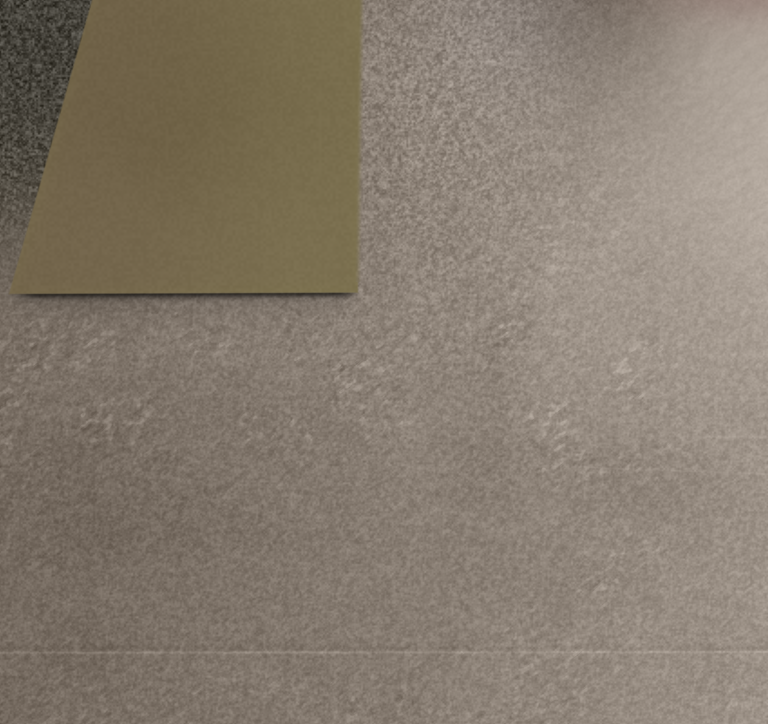
A Shadertoy shader for this texture:

```glsl
// A worn, softly lit concrete floor with a matte olive panel lying at upper left.
// Broad Gaussian glows set the light; value noise adds stains, flecks and grain;
// the panel, its contact shadow and the floor seam come from edge distances.

float hash(vec2 p) {
    vec3 h = fract(vec3(p.xyx) * 0.1031);
    h += dot(h, h.yzx + 33.33);
    return fract((h.x + h.y) * h.z);
}

float valueNoise(vec2 p) {
    vec2 cell = floor(p), f = fract(p);
    f = f * f * (3.0 - 2.0 * f);
    float low = mix(hash(cell), hash(cell + vec2(1, 0)), f.x);
    float high = mix(hash(cell + vec2(0, 1)), hash(cell + vec2(1, 1)), f.x);
    return mix(low, high, f.y);
}

float fbm(vec2 p) {
    float sum = 0.0, weight = 0.5;
    for (int i = 0; i < 4; i++) {
        sum += weight * valueNoise(p);
        p = mat2(1.6, 1.2, -1.2, 1.6) * p + 7.3;
        weight *= 0.5;
    }
    return sum;
}

// Soft elliptical spot of light or shade.
float glow(vec2 p, vec2 center, vec2 radius) {
    vec2 d = (p - center) / radius;
    return exp(-dot(d, d));
}

// Thin line with a Gaussian profile.
float line(float offset, float width) {
    return exp(-offset * offset / (width * width));
}

// Positive inside the panel, measured from its nearest side.
float panelInside(vec2 p, float left, float right, float bottom) {
    return min(min((p.x - left) * 0.96, right - p.x), p.y - bottom);
}

float floorLight(vec2 p) {
    float light = 0.455 + 0.110 * p.x + 0.045 * p.x * p.x;
    light += 0.095 * glow(p, vec2(1.02, 0.78), vec2(0.24, 0.27));
    light += 0.035 * glow(p, vec2(0.60, 0.82), vec2(0.17, 0.30));
    light += 0.030 * glow(p, vec2(0.75, 0.62), vec2(0.11, 0.12));
    light += 0.028 * glow(p, vec2(0.28, 0.49), vec2(0.35, 0.09));
    light += 0.020 * glow(p, vec2(0.72, 0.47), vec2(0.07, 0.10));
    light -= 0.022 * glow(p, vec2(0.65, 0.46), vec2(0.025, 0.12));
    light -= 0.028 * glow(p, vec2(0.83, 0.33), vec2(0.12, 0.05));
    light -= 0.015 * glow(p, vec2(0.10, 0.27), vec2(0.25, 0.14));
    light -= 0.100 * glow(p, vec2(0.78, 1.02), vec2(0.10, 0.15));
    light -= 0.090 * glow(p, vec2(0.98, 1.03), vec2(0.16, 0.05));
    return light;
}

vec3 floorColor(vec2 p, vec2 q) {
    float light = floorLight(p);
    float smoothArea = glow(p, vec2(1.0, 0.92), vec2(0.25, 0.33));
    light += 0.045 * (1.0 - 0.6 * smoothArea) * (fbm(q * vec2(9.0, 11.0)) - 0.47);

    // Small slanted flecks gather in worn patches.
    float worn = glow(p, vec2(0.47, 0.47), vec2(0.26, 0.10))
               + glow(p, vec2(0.05, 0.46), vec2(0.22, 0.13))
               + glow(p, vec2(0.75, 0.53), vec2(0.12, 0.20))
               + 0.8 * glow(p, vec2(0.76, 0.24), vec2(0.10, 0.16))
               + 0.6 * glow(p, vec2(0.55, 0.02), vec2(0.70, 0.07));
    worn = min(worn, 1.0) * smoothstep(0.25, 0.65, valueNoise(q * 17.0 + 3.0));
    vec2 slanted = mat2(0.8, -0.6, 0.6, 0.8) * q * vec2(1.0, 1.0);
    float fleck = valueNoise(slanted * vec2(95.0, 165.0) + 19.0);
    fleck = 0.65 * fleck + 0.35 * valueNoise(slanted * vec2(170.0, 260.0) + 53.0);
    light += (0.15 + 0.85 * worn) * 0.085 * smoothstep(0.56, 0.85, fleck);
    light -= (0.25 + 0.75 * worn) * 0.045 * smoothstep(0.40, 0.15, fleck);

    // Grain fades where the reflected light is smooth.
    float rough = 0.075 + 0.065 * glow(p, vec2(0.57, 0.85), vec2(0.18, 0.28));
    rough *= 1.0 - 0.75 * smoothArea;
    light += rough * (valueNoise(slanted * vec2(200.0, 250.0)) - 0.5);
    light += 0.85 * rough * (valueNoise(q * 400.0 + 41.0) - 0.5);
    light += 0.022 * smoothArea * (valueNoise(slanted * vec2(45.0, 150.0)) - 0.5);

    // Fine broken seam, with two faint scratches above it.
    float seam = line(p.y - 0.0985 - 0.001 * p.x, 0.0019);
    light += seam * (0.025 + 0.065 * valueNoise(q * 35.0));
    light -= 0.022 * line(p.y - 0.105, 0.004);
    float scratch = line(p.y - 0.398 + 0.01 * (p.x - 0.8), 0.0018);
    scratch += line(p.y - 0.357 + 0.04 * (p.x - 0.7), 0.0016);
    light += 0.04 * scratch * smoothstep(0.62, 0.72, p.x) * valueNoise(q * 18.0);

    vec3 color = vec3(light) - vec3(0.0, 0.042, 0.083);
    color += vec3(0.020, -0.015, -0.005) * glow(p, vec2(0.98, 1.02), vec2(0.13, 0.05));
    color += vec3(-0.005, 0.0, 0.012) * glow(p, vec2(0.67, 0.98), vec2(0.12, 0.12));
    return color;
}

vec3 panelColor(vec2 p, vec2 q, float inside) {
    vec3 color = mix(vec3(0.44, 0.385, 0.285), vec3(0.475, 0.43, 0.305), smoothstep(0.08, 0.46, p.x));
    color += 0.018 * glow(p, vec2(0.22, 0.66), vec2(0.25, 0.12));
    color -= 0.020 * glow(p, vec2(0.25, 0.82), vec2(0.12, 0.15));
    color += 0.014 * (fbm(q * 9.0 + 5.0) - 0.47);
    color += 0.024 * (valueNoise(q * 260.0) - 0.5);
    return color + vec3(0.010, 0.014, 0.0) * exp(-inside / 0.008);
}

void mainImage(out vec4 fragColor, in vec2 fragCoord) {
    vec2 p = fragCoord / iResolution.xy;
    vec2 q = p * vec2(iResolution.x / iResolution.y, 1.0);
    float rise = (p.y - 0.595) / 0.405;
    float left = mix(0.012, 0.120, rise);
    float right = mix(0.466, 0.471, rise);
    float bottom = 0.594 + 0.004 * p.x;
    vec3 color = floorColor(p, q);

    // Deep speckled shade beyond the slanted side.
    float shade = smoothstep(0.54, 0.80, p.y) * (1.0 - smoothstep(0.12, 0.20, p.x));
    float speckle = 0.16 * (valueNoise(q * 240.0) - 0.5) + 0.16 * (valueNoise(q * 390.0) - 0.5);
    vec3 dark = mix(vec3(0.33, 0.31, 0.27), vec3(0.26, 0.25, 0.22), smoothstep(0.65, 0.95, p.y));
    color = mix(color, dark + speckle, shade * 0.96);

    // Contact line and diffuse shadow, only below the lower edge.
    float below = bottom - p.y;
    float span = smoothstep(0.0, 0.05, p.x) * (1.0 - smoothstep(0.44, 0.475, p.x));
    span *= smoothstep(-0.003, 0.001, below);
    color *= 1.0 - span * (0.48 * line(below, 0.006) + 0.18 * exp(-max(below, 0.0) / 0.016));

    float inside = panelInside(p, left, right, bottom);
    float softness = mix(0.0018, 0.005, smoothstep(0.40, 0.46, p.x) * step(0.61, p.y));
    float edge = smoothstep(-softness, softness, inside);
    color = mix(color, panelColor(p, q, max(inside, 0.0)), edge);
    fragColor = vec4(clamp(color, 0.0, 1.0), 1.0);
}
```
